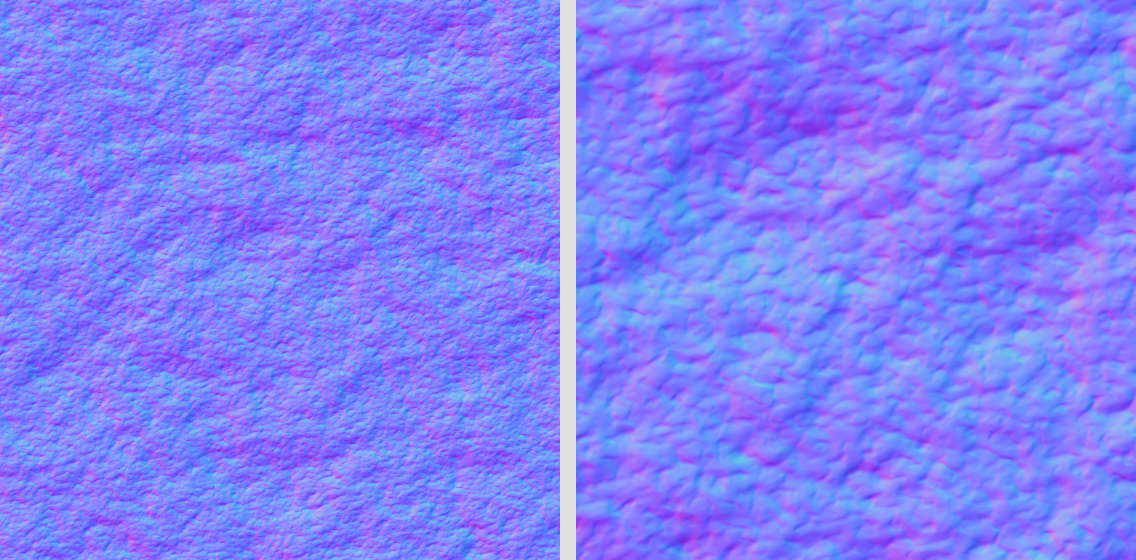
Left: the whole. Right: its middle third, enlarged.
Give the GLSL for this texture map, as a Shadertoy shader.

```glsl
// Tangent-space normal map of a rough, crumpled surface with slanted wrinkles.

const int   OCTAVES     = 6;
const float BASE_FREQ   = 5.5;    // coarsest cells per canvas
const float LACUNARITY  = 1.8;    // frequency ratio between octaves
const float ROUGHNESS   = 1.17;   // slope ratio between octaves
const float GRAIN_ANGLE = 0.25;   // mean wrinkle direction, radians
const float ANGLE_SWAY  = 0.3;    // direction change between octaves
const float STRETCH     = 1.22;   // wrinkle length to width
const float RELIEF      = 0.059;  // height of the surface
const float SAMPLE_STEP = 0.001;  // slope sampling distance

vec2 rotate(vec2 p, float angle) {
    float c = cos(angle), s = sin(angle);
    return vec2(c * p.x - s * p.y, s * p.x + c * p.y);
}

float hash(vec2 p) {
    return fract(sin(dot(p, vec2(127.1, 311.7))) * 43758.5453);
}

// Dot product of a random unit gradient at a lattice corner with the offset.
float cornerValue(vec2 cell, vec2 offset) {
    float angle = 6.28319 * hash(cell);
    return dot(vec2(cos(angle), sin(angle)), offset);
}

float gradientNoise(vec2 p) {
    vec2 cell = floor(p), f = fract(p);
    vec2 fade = f * f * f * (f * (f * 6.0 - 15.0) + 10.0);
    vec2 e = vec2(1.0, 0.0);
    float bottom = mix(cornerValue(cell, f), cornerValue(cell + e.xy, f - e.xy), fade.x);
    float top = mix(cornerValue(cell + e.yx, f - e.yx), cornerValue(cell + e.xx, f - e.xx), fade.x);
    return mix(bottom, top, fade.y);
}

// Noise with ragged outlines, leaning ledges and soft creases.
float wrinkle(vec2 p, float ragged, float lean, float crease) {
    float shift = gradientNoise(p * 1.6 + 19.4);
    float n = gradientNoise(p);
    n = gradientNoise(p + vec2(ragged * shift, lean * n));
    return n - crease * sqrt(n * n + 0.004);
}

// Sum of wrinkle layers whose slopes grow slightly towards the fine octaves.
float surfaceHeight(vec2 uv) {
    float height = 0.0, freq = BASE_FREQ, slope = 1.0;
    for (int i = 0; i < OCTAVES; i++) {
        float layer = float(i);
        float angle = GRAIN_ANGLE + ANGLE_SWAY * sin(2.4 * layer + 0.6);
        vec2 p = rotate(uv, -angle) * vec2(1.0, STRETCH) * freq;
        height += slope * wrinkle(p + layer * vec2(17.3, 9.7), 0.35, 0.22, 0.5) / freq;
        freq *= LACUNARITY;
        slope *= ROUGHNESS;
    }
    return RELIEF * height;
}

// Red rises with the slope to the right, green falls with the slope upwards,
// so that slopes facing across the wrinkles turn light or dark.
vec3 surfaceNormal(vec2 uv, float stepSize) {
    vec2 e = vec2(stepSize, 0.0);
    float here = surfaceHeight(uv);
    float right = surfaceHeight(uv + e.xy);
    float above = surfaceHeight(uv + e.yx);
    return normalize(vec3(right - here, here - above, stepSize));
}

void mainImage(out vec4 fragColor, in vec2 fragCoord) {
    vec2 uv = fragCoord / iResolution.y;
    vec3 normal = surfaceNormal(uv, SAMPLE_STEP);
    fragColor = vec4(0.5 + 0.5 * normal, 1.0);
}
```
